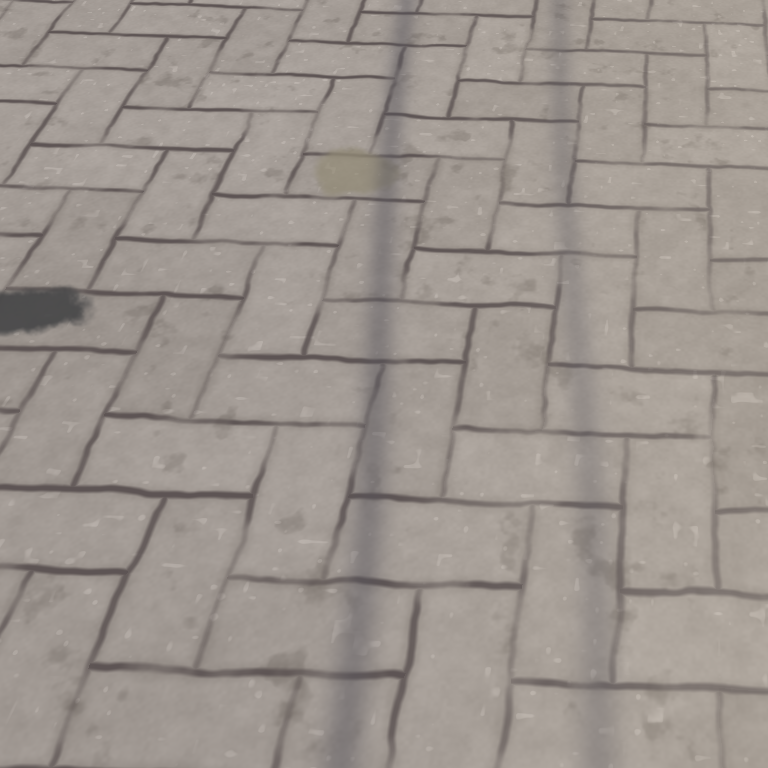
Reproduce this texture procedurally as a WebGL 1 fragment shader.

```glsl
precision highp float;
// Worn herringbone block paving seen in perspective, crossed by two soft cable shadows.
uniform vec2 u_resolution;

const vec3 STONE = vec3(0.655, 0.625, 0.602);
const vec3 WARM_STONE = vec3(0.665, 0.632, 0.597);
const vec3 JOINT = vec3(0.365, 0.330, 0.328);
const vec3 SHADOW = vec3(0.33, 0.32, 0.35);
const vec3 OIL = vec3(0.27, 0.27, 0.275);
const vec3 MOSS = vec3(0.56, 0.53, 0.44);

float hash(vec2 p) {
  vec3 q = fract(vec3(p.xyx) * 0.1031);
  q += dot(q, q.yzx + 33.33);
  return fract((q.x + q.y) * q.z);
}

float noise(vec2 p) {
  vec2 i = floor(p), f = fract(p);
  f = f * f * (3.0 - 2.0 * f);
  return mix(mix(hash(i), hash(i + vec2(1.0, 0.0)), f.x),
             mix(hash(i + vec2(0.0, 1.0)), hash(i + vec2(1.0)), f.x), f.y);
}

float fbm(vec2 p) {
  float sum = 0.0, amp = 0.5;
  for (int i = 0; i < 4; i++) {
    sum += amp * noise(p);
    p = p * 2.03 + 17.1;
    amp *= 0.5;
  }
  return sum;
}

// Canvas point (y down) to ground plane, one unit per block width.
float groundDepth(vec2 c) {
  return c.y - 0.034 * (c.x - 0.52) + 1.042;
}

vec2 toGround(vec2 c) {
  float depth = groundDepth(c);
  return vec2(14.1 * (c.x - 0.898) / depth + 5.71, 28.24 / depth - 16.68);
}

// Herringbone of 1x2 blocks: xy = distance to side and end joints, zw = block id.
vec4 herringbone(vec2 p) {
  vec2 cell = floor(p), local = fract(p), size, offset;
  float phase = mod(cell.x - cell.y, 4.0);
  if (phase > 0.5 && phase < 2.5) {
    size = vec2(1.0, 2.0);
    offset = vec2(0.0, phase < 1.5 ? 1.0 : 0.0);
  } else {
    size = vec2(2.0, 1.0);
    offset = vec2(phase < 0.5 ? 1.0 : 0.0, 0.0);
  }
  local += offset;
  return vec4(min(local, size - local), cell - offset);
}

float jointMask(float d, float width, float blur) {
  return 1.0 - smoothstep(width - 0.4 * blur, width + blur, d);
}

float cableShadow(vec2 c, float top, float slant, float width) {
  float x = (c.x - top - slant * c.y + 0.006 * sin(c.y * 7.0)) / width;
  return exp(-x * x);
}

float blotch(vec2 c, vec2 center, vec2 radius) {
  vec2 q = (c - center) / radius;
  float edge = length(q) + 0.6 * (fbm(c * 35.0) - 0.5);
  return 1.0 - smoothstep(0.72, 1.12, edge);
}

void main() {
  vec2 c = gl_FragCoord.xy / u_resolution;
  c.y = 1.0 - c.y;
  vec2 p = toGround(c);
  float depth = groundDepth(c);
  vec2 pixel = vec2(14.1 / depth, 28.24 / (depth * depth)) / u_resolution;

  // Slightly crooked blocks
  vec2 wobble = vec2(noise(p * 1.7), noise(p * 1.7 + 40.0)) - 0.5;
  wobble += 0.35 * (vec2(noise(p * 7.0), noise(p * 7.0 + 60.0)) - 0.5);
  vec4 block = herringbone(p + 0.075 * wobble);

  // Stone tone, grain and pale flecks
  float grain = fbm(p * 5.0) - 0.47;
  float fine = noise(p * 24.0) - 0.5;
  vec3 color = mix(STONE, WARM_STONE, smoothstep(0.3, 1.0, c.x));
  color += 0.035 * (hash(block.zw + 71.0) - 0.55) + 0.065 * grain + 0.018 * fine;
  color -= 0.03 * smoothstep(0.65, 0.0, c.x) * smoothstep(0.1, 0.4, c.y);
  color += 0.06 * smoothstep(0.86, 0.96, noise(p * 9.0 + 5.0));
  color -= 0.07 * smoothstep(0.62, 0.78, fbm(p * 2.6 + 90.0));

  // Worn joints, fainter at the sides and towards the right
  float wear = fbm(p * 1.3 + 12.0);
  float fade = mix(1.0, 0.55, smoothstep(0.5, 1.0, c.x));
  float sideJoint = jointMask(block.x, 0.012 + 0.02 * wear, 0.03 + 0.7 * pixel.x);
  float endJoint = jointMask(block.y, 0.014 + 0.026 * wear, 0.03 + 0.7 * pixel.y);
  sideJoint *= mix(0.3, 0.85, smoothstep(0.3, 0.6, wear)) * fade;
  endJoint *= mix(0.5, 1.0, smoothstep(0.25, 0.5, wear)) * fade;
  float rim = 1.0 - smoothstep(0.0, 0.15, min(block.x, block.y));
  color -= 0.045 * rim * fade;
  color = mix(color, JOINT, max(sideJoint, endJoint));

  // Moss, oil and cable shadows
  color = mix(color, MOSS, 0.6 * blotch(c, vec2(0.46, 0.225), vec2(0.055, 0.03)));
  color = mix(color, OIL, 0.9 * blotch(c, vec2(0.035, 0.407 - 0.1 * (c.x - 0.035)), vec2(0.095, 0.03)));
  float spread = 0.015 + 0.012 * c.y;
  color = mix(color, SHADOW, 0.42 * cableShadow(c, 0.53, -0.083, spread));
  color = mix(color, SHADOW, 0.27 * cableShadow(c, 0.728, 0.055, spread));

  gl_FragColor = vec4(clamp(color, 0.0, 1.0), 1.0);
}
```
